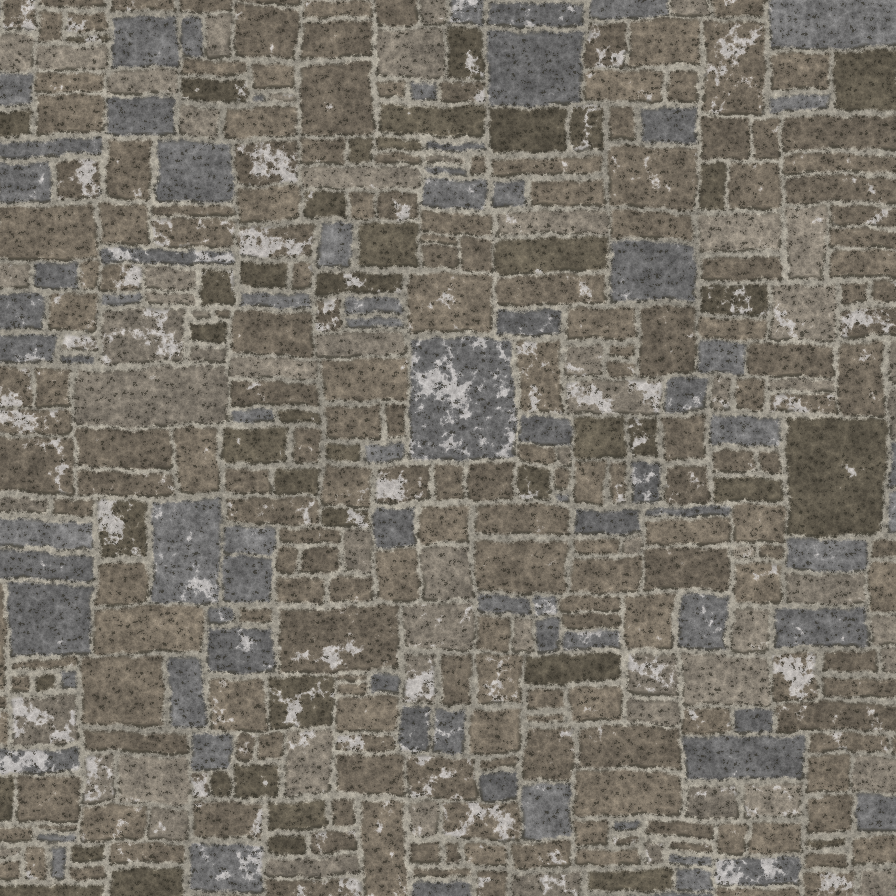
Reproduce this texture procedurally as a Shadertoy shader.

```glsl
const vec2 CELL = vec2(0.112, 0.086);   // mean size of a block before splitting
const float NOISE_MEAN = 0.45;

const vec3 BROWN  = vec3(0.455, 0.420, 0.370);
const vec3 TAN    = vec3(0.520, 0.490, 0.445);
const vec3 SLATE  = vec3(0.435, 0.432, 0.430);
const vec3 UMBER  = vec3(0.375, 0.350, 0.300);
const vec3 MORTAR = vec3(0.600, 0.580, 0.535);
const vec3 BLEACH = vec3(0.760, 0.745, 0.735);
const vec3 SHADOW = vec3(0.210, 0.200, 0.165);

struct Block { vec2 lo; vec2 hi; vec2 seed; };

float hash(vec2 p) {
    vec3 q = fract(p.xyx * 0.1031);
    q += dot(q, q.yzx + 33.33);
    return fract((q.x + q.y) * q.z);
}

vec2 hash2(vec2 p) {
    return vec2(hash(p), hash(p + vec2(41.7, 19.3)));
}

// Distance to the nearest scattered point
float cellular(vec2 p) {
    vec2 base = floor(p);
    float nearest = 2.0;
    for (int y = -1; y <= 1; y++)
    for (int x = -1; x <= 1; x++) {
        vec2 c = base + vec2(x, y);
        vec2 d = c + hash2(c) - p;
        nearest = min(nearest, dot(d, d));
    }
    return sqrt(nearest);
}

float roughness(vec2 p, float gain) {
    float sum = 0.0, weight = 1.0, total = 0.0;
    for (int i = 0; i < 4; i++) {
        sum += weight * cellular(p);
        total += weight;
        weight *= gain;
        p = mat2(1.6, 1.2, -1.2, 1.6) * p + 7.3;
    }
    return sum / total;
}

vec2 wobble(vec2 p) {
    return sin(p.yx * 1.0 + 2.0 * sin(p * 0.43)) + 0.5 * sin(p.yx * 2.3 + p * 0.9 + 1.7);
}

vec2 corner(vec2 v) {
    return v + (hash2(v + 20.0) - 0.5) * 0.76;
}

// Interlocking rectangles: joints run across even corners and up odd ones
Block findBlock(vec2 g) {
    Block found = Block(floor(g), floor(g) + 1.0, floor(g));
    for (int y = -1; y <= 1; y++)
    for (int x = -1; x <= 1; x++) {
        vec2 c = floor(g) + vec2(x, y);
        vec2 a = corner(c), b = corner(c + vec2(1, 0));
        vec2 d = corner(c + vec2(0, 1)), e = corner(c + 1.0);
        bool even = mod(c.x + c.y, 2.0) < 0.5;
        vec2 lo = even ? vec2(d.x, a.y) : vec2(a.x, b.y);
        vec2 hi = even ? vec2(b.x, e.y) : vec2(e.x, d.y);
        if (all(greaterThanEqual(g, lo)) && all(lessThan(g, hi)))
            found = Block(lo, hi, c + 20.0);
    }
    return found;
}

// Cut large blocks into smaller stones
Block splitBlock(Block b, vec2 g) {
    for (int i = 0; i < 4; i++) {
        vec2 size = (b.hi - b.lo) * CELL;
        if (hash(b.seed + 3.1) > min(size.x * size.y * 110.0, 0.86)) break;
        int axis = size.x > size.y * mix(1.1, 2.5, hash(b.seed + 5.7)) ? 0 : 1;
        float cut = mix(b.lo[axis], b.hi[axis], mix(0.28, 0.72, hash(b.seed + 9.2)));
        bool upper = g[axis] > cut;
        if (upper) b.lo[axis] = cut; else b.hi[axis] = cut;
        b.seed = b.seed * 1.7 + (upper ? 20.3 : 13.1);
    }
    return b;
}

float roundedBox(vec2 p, vec2 halfSize, float radius) {
    vec2 q = abs(p) - halfSize + radius;
    return length(max(q, 0.0)) + min(max(q.x, q.y), 0.0) - radius;
}

vec3 stoneTint(vec2 seed) {
    float pick = hash(seed + 1.3);
    vec3 tint = pick < 0.46 ? BROWN : pick < 0.66 ? TAN : pick < 0.87 ? SLATE : UMBER;
    return tint * mix(0.93, 1.09, hash(seed + 2.9));
}

void mainImage(out vec4 fragColor, in vec2 fragCoord) {
    vec2 uv = fragCoord / iResolution.y;
    float pixel = 1.0 / iResolution.y;

    // Stone layout with uneven joints
    vec2 p = uv + 0.0022 * wobble(uv * 23.0) + 0.0009 * wobble(uv * 140.0);
    vec2 g = p / CELL;
    Block b = splitBlock(findBlock(g), g);
    vec2 center = 0.5 * (b.lo + b.hi) * CELL;
    vec2 halfSize = 0.5 * (b.hi - b.lo) * CELL;

    // Surface relief
    float grain = roughness(uv * 105.0, 0.75) - NOISE_MEAN;
    float mottle = roughness(uv * 26.0 + b.seed * 3.7, 0.68);
    float strata = cellular(uv * vec2(38.0, 125.0) + b.seed) - NOISE_MEAN;
    float gap = 0.0031 + 0.0011 * wobble(uv * 31.0).x + 0.007 * grain;
    float edge = roundedBox(p - center, halfSize, 0.006) + max(gap, 0.0008);

    // Stone face with pale weathered patches
    vec3 stone = stoneTint(b.seed);
    stone *= 1.0 + 0.75 * grain + 0.14 * strata + 0.55 * (mottle - NOISE_MEAN);
    float limit = mix(0.70, 0.40, pow(hash(b.seed + 6.4), 2.5));
    float patchy = smoothstep(limit, limit + 0.13, mottle + 0.25 * grain);
    stone = mix(stone, BLEACH * (1.0 + 0.5 * grain), 0.85 * patchy);
    float pits = smoothstep(0.17, 0.27, -grain - 0.3 * strata);
    stone = mix(stone, SHADOW, 0.6 * pits);

    // Mortar and the dark crevices along the stones
    vec3 mortar = MORTAR * (1.0 + 0.7 * grain + 0.05 * wobble(uv * 17.0).y);
    vec3 color = mix(stone, mortar, smoothstep(-0.0012 - pixel, 0.0012 + pixel, edge));
    float underside = smoothstep(0.3, -0.7, (p.y - center.y) / halfSize.y);
    float crevice = smoothstep(0.0035, 0.0, abs(edge + 0.0005));
    crevice *= smoothstep(-0.10, 0.16, strata - grain) * mix(0.22, 0.62, underside);
    fragColor = vec4(mix(color, SHADOW, crevice), 1.0);
}
```
